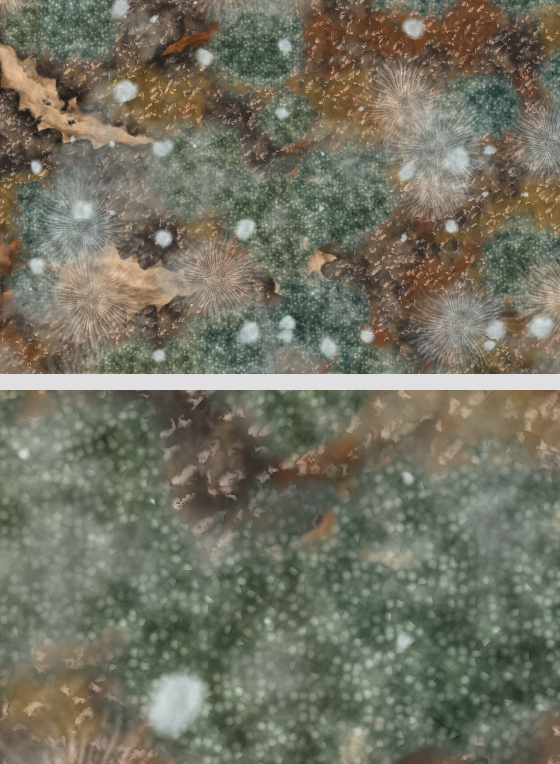
Top, the full canvas; bottom, a detail of the centre.
This texture is drawn by a WebGL 2 fragment shader. Its source:

```glsl
#version 300 es
precision highp float;
// Mouldy leaf litter: dark mottled soil, torn toothed leaves and strands,
// granular teal colonies, hairy pale tufts and small white spore heads.
// Scattered parts sit on jittered grids; ragged edges come from layered sines.
uniform vec2 u_resolution;
out vec4 fragColor;

vec2 hash2(vec2 p) {
  vec3 q = fract(p.xyx * vec3(0.1031, 0.1030, 0.0973));
  q += dot(q, q.yzx + 33.33);
  return fract((q.xx + q.yz) * q.zy);
}

mat2 rotate(float a) {
  return mat2(cos(a), sin(a), -sin(a), cos(a));
}

// Layered, bent sines, roughly -0.8 to 0.8
float waves(vec2 p) {
  float sum = 0.0, amp = 0.5;
  for (int i = 0; i < 6; i++) {
    p = mat2(1.4, 1.2, -1.2, 1.4) * p + 1.7;
    sum += amp * sin(p.x + 1.5 * sin(p.y * 0.7)) * sin(p.y + 1.5 * sin(p.x * 0.6));
    amp *= 0.62;
  }
  return sum;
}

// Cellular noise: distance to the nearest point, and that point's random value
vec2 cells(vec2 p) {
  vec2 best = vec2(9.0, 0.0);
  for (int k = 0; k < 9; k++) {
    vec2 id = floor(p) + vec2(k % 3 - 1, k / 3 - 1);
    vec2 h = hash2(id);
    float d = length(p - id - h);
    if (d < best.x) best = vec2(d, h.x);
  }
  return best;
}

// Toothed leaves; the narrowest become curled strands
vec3 addLeaves(vec3 col, vec2 p, float scale, float rough) {
  vec2 g = p * scale;
  for (int k = 0; k < 9; k++) {
    vec2 id = floor(g) + vec2(k % 3 - 1, k / 3 - 1);
    vec2 h = hash2(id + 17.0), s = hash2(id + 71.0);
    if (s.x > 0.75) continue;
    vec2 d = rotate(6.283 * h.y) * (g - id - h);
    float len = mix(0.35, 0.72, s.y), t = d.x / len;
    d.y += 0.3 * len * (t * t - 0.4) + 0.05 * rough;
    float tooth = 1.0 - abs(2.0 * fract(t * 4.0 + 0.3 * sign(d.y) + h.x) - 1.0);
    float width = len * mix(0.07, 0.55, h.x) * (1.0 - t * t) * (0.72 + 0.5 * tooth * tooth);
    float edge = width - abs(d.y);
    if (edge < -0.1) continue;
    float fibre = waves(vec2(t * 1.5, d.y * 9.0) + 20.0 * s);
    float tone = smoothstep(-0.5, 0.55, fibre + 0.4 * rough);
    vec3 tan_ = mix(vec3(0.46, 0.33, 0.21), vec3(0.82, 0.68, 0.54), tone);
    vec3 rust = mix(vec3(0.30, 0.17, 0.09), vec3(0.62, 0.37, 0.19), tone);
    vec3 leaf = mix(rust, tan_, smoothstep(0.3, 0.55, s.y));
    col *= 1.0 - 0.4 * smoothstep(-0.1, 0.0, edge);
    col = mix(col, leaf, smoothstep(0.0, 0.025, edge) * smoothstep(-0.65, -0.35, rough));
  }
  return col;
}

// Granular green to teal colonies with paler rims
vec3 addColonies(vec3 col, vec2 p, float scale, float rough, float fine) {
  vec2 g = p * scale, grain = cells(p * 105.0);
  float speck = (1.0 - smoothstep(0.1, 0.65, grain.x)) * grain.y;
  for (int k = 0; k < 9; k++) {
    vec2 id = floor(g) + vec2(k % 3 - 1, k / 3 - 1);
    vec2 h = hash2(id + scale), s = hash2(id + 43.0);
    if (s.x > 0.6) continue;
    float r = length(g - id - h) / mix(0.35, 0.72, s.y) + 0.3 * rough + 0.16 * fine;
    float cover = 1.0 - smoothstep(0.6, 1.0, r);
    vec3 body = mix(vec3(0.26, 0.35, 0.33), vec3(0.38, 0.42, 0.32), h.x);
    body = mix(body, vec3(0.56, 0.61, 0.58), 0.55 * smoothstep(0.25, 1.0, r) + 0.3 * rough);
    body += 0.24 * speck + 0.12 * fine - 0.04;
    col = mix(col, body, 0.92 * cover);
  }
  return col;
}

// Soft tufts: fine hairs radiate from each centre
vec3 addTufts(vec3 col, vec2 p, float scale, float rough, float fine) {
  vec2 g = p * scale;
  for (int k = 0; k < 9; k++) {
    vec2 id = floor(g) + vec2(k % 3 - 1, k / 3 - 1);
    vec2 h = hash2(id + 29.0), s = hash2(id + 97.0), d = g - id - h;
    if (s.x > 0.55) continue;
    float a = atan(d.y, d.x), r = length(d) / mix(0.35, 0.75, s.y);
    float hair = 0.5 + 0.3 * sin(a * 41.0 + 2.5 * sin(r * 7.0 + a * 5.0) + 2.0 * fine)
               + 0.2 * sin(a * 67.0 - 3.0 * sin(r * 9.0 + a * 3.0));
    float cover = 1.0 - smoothstep(0.15, 1.0, r + 0.25 * rough - 0.16 * hair);
    vec3 tuft = mix(vec3(0.60, 0.63, 0.62), vec3(0.73, 0.65, 0.57), step(0.5, h.y));
    col = mix(col, tuft + 0.1 * (hair - 0.5) + 0.08 * fine, cover * (0.62 + 0.25 * hair));
  }
  return col;
}

void main() {
  vec2 p = gl_FragCoord.xy / u_resolution.y + 3.0;
  float broad = waves(p * 3.0), rough = waves(p * 10.0 + 5.0), fine = waves(p * 38.0);

  // Soil with ochre, rust and pale crumbs
  vec3 col = mix(vec3(0.21, 0.18, 0.16), vec3(0.41, 0.34, 0.27), smoothstep(-0.5, 0.6, rough + 0.5 * fine));
  col = mix(col, vec3(0.52, 0.40, 0.20), 0.7 * smoothstep(0.05, 0.5, waves(p * 4.0 + 20.0)));
  col = mix(col, vec3(0.42, 0.24, 0.13), 0.7 * smoothstep(0.05, 0.5, waves(p * 5.0 + 40.0)));
  vec2 crumb = cells(p * 75.0 + fine);
  col += vec3(0.30, 0.28, 0.28) * (1.0 - smoothstep(0.1, 0.6, crumb.x)) * smoothstep(0.35, 0.9, crumb.y);

  col = addLeaves(col, p, 2.3, rough);
  col = addColonies(col, p, 4.2, rough, fine);
  col = addTufts(col, p + 7.0, 3.6, rough, fine);
  col = mix(col, vec3(0.60, 0.62, 0.60), 0.5 * smoothstep(0.05, 0.6, broad + 0.3 * rough));

  // White spore heads
  vec2 head = cells(p * 9.0 + 0.12 * rough);
  float size = 0.3 * smoothstep(0.62, 1.0, head.y);
  col = mix(col, vec3(0.77, 0.81, 0.81), 0.9 * (1.0 - smoothstep(0.5 * size, size + 0.04, head.x)) * step(0.62, head.y));

  fragColor = vec4(col * (1.0 + 0.14 * fine), 1.0);
}
```
